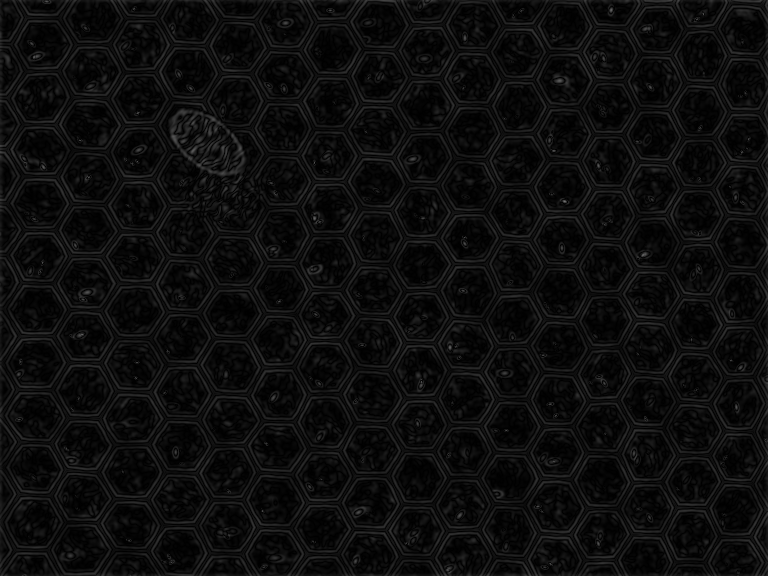
Give the GLSL for this pattern, as a Shadertoy shader.

```glsl
float hash(vec2 p) {
    vec3 q = fract(vec3(p.xyx) * 0.1031);
    q += dot(q, q.yzx + 33.33);
    return fract((q.x + q.y) * q.z);
}

vec2 rotate(vec2 p, float angle) {
    float c = cos(angle), s = sin(angle);
    return vec2(c * p.x - s * p.y, s * p.x + c * p.y);
}

float cornerSlope(vec2 cell, vec2 offset) {
    float angle = 6.2832 * hash(cell + 71.0);
    return dot(vec2(cos(angle), sin(angle)), offset);
}

// Signed gradient noise, roughly -0.7 to 0.7
float noise(vec2 p) {
    vec2 i = floor(p), f = fract(p);
    vec2 u = f * f * f * (f * (f * 6.0 - 15.0) + 10.0);
    vec2 e = vec2(1.0, 0.0);
    float low = mix(cornerSlope(i, f), cornerSlope(i + e, f - e), u.x);
    float high = mix(cornerSlope(i + e.yx, f - e.yx), cornerSlope(i + 1.0, f - 1.0), u.x);
    return mix(low, high, u.y);
}

float bell(float x, float width) {
    return exp(-x * x / (width * width));
}

// Flat-topped hexagons: xy is the local position, zw the cell centre
vec4 hexCell(vec2 q) {
    vec2 pitch = vec2(1.7320508, 1.0);
    vec2 a = pitch * floor(q / pitch + 0.5);
    vec2 b = pitch * (floor(q / pitch) + 0.5);
    vec2 centre = dot(q - a, q - a) < dot(q - b, q - b) ? a : b;
    return vec4(q - centre, centre);
}

// Distance to the cell wall, with softened corners
float wallDistance(vec2 p) {
    vec2 a = abs(p);
    float hex = max(a.y, 0.866 * a.x + 0.5 * a.y);
    return 0.5 - mix(hex, length(p), 0.16);
}

// Paired bright rims with weak opposite lobes
float wallProfile(float d) {
    return 0.17 * bell(d - 0.055, 0.026)
         - 0.075 * bell(d - 0.122, 0.027)
         - 0.085 * bell(d, 0.02);
}

// Elongated ripples turned differently in each cell
float cellRipples(vec2 p, float seed) {
    vec2 q = rotate(p, 6.2832 * seed);
    q += 0.12 * vec2(noise(p * 3.0 + seed * 91.0), noise(p * 3.0 - seed * 57.0));
    q.x += 0.7 * q.y * q.y;
    float coarse = noise(q * vec2(8.0, 4.2) + seed * 200.0);
    float fine = noise(p * 10.5 + seed * 310.0);
    float patchy = 0.65 + 1.1 * noise(p * 3.2 + seed * 130.0);
    return (0.2 * coarse + 0.1 * fine) * max(patchy, 0.2);
}

// Small oval reflections with a dark outline
float glints(vec2 p, vec2 centre) {
    float sum = 0.0;
    for (int i = 0; i < 4; i++) {
        vec2 id = floor(centre * vec2(1.1547, 2.0) + 0.5) + float(i) * 37.0;
        float seed = hash(id + 5.0);
        vec2 spot = vec2(-0.13, -0.15) + 0.4 * (vec2(hash(id + 13.0), hash(id + 29.0)) - 0.5);
        vec2 v = rotate(p - spot, 6.2832 * seed) * vec2(1.0, 1.9);
        float size = mix(0.022, 0.075, seed * seed);
        float strength = 0.3 * smoothstep(0.35, 1.0, hash(id + 47.0));
        sum += strength * (bell(length(v), size) - 0.45 * bell(length(v) - 1.9 * size, 0.5 * size));
    }
    return sum;
}

// Striped oval body
float stripedBody(vec2 p, vec2 radius) {
    float d = length(p / radius);
    float bend = 0.012 * noise(p * 45.0) + 4.0 * p.y * p.y;
    float stripes = sin((p.x + bend) * 390.0) * (0.14 + 0.2 * noise(p * 60.0));
    return stripes * (1.0 - smoothstep(0.8, 1.05, d)) + 0.2 * bell(d - 1.0, 0.09);
}

// Crossed fine strands
float tangle(vec2 p) {
    vec2 w = p + 0.007 * vec2(noise(p * 60.0), noise(p * 60.0 + 19.0));
    return 0.33 * noise(rotate(w, 0.6) * vec2(150.0, 60.0))
         + 0.28 * noise(rotate(w, -0.8) * vec2(65.0, 170.0));
}

void mainImage(out vec4 fragColor, in vec2 fragCoord) {
    vec2 p = (fragCoord - 0.5 * iResolution.xy) / iResolution.y;

    // Slightly turned grid, compressed toward the right
    vec2 q = rotate(p - vec2(-0.0139, 0.0891), 0.02) / vec2(0.0942, 0.0924);
    q.x += 0.0039 * q.x * q.x;
    q += 0.07 * vec2(noise(q * 0.7), noise(q * 0.7 + 40.0));
    vec4 cell = hexCell(q);
    float seed = hash(floor(cell.zw * vec2(1.1547, 2.0) + 0.5) + 100.0);

    // Walls and cell contents
    float d = wallDistance(cell.xy) + 0.014 * noise(q * 5.0);
    float inside = smoothstep(0.07, 0.15, d);
    float wear = 0.85 + 0.6 * noise(q * 1.7 + 80.0);
    float signal = wallProfile(d) * wear + 0.04 * noise(q * 9.0);
    signal += inside * (cellRipples(cell.xy, seed) * mix(0.75, 1.25, seed) + glints(cell.xy, cell.zw));

    // Insect and the disturbed patch below it
    vec2 body = rotate(p - vec2(-0.307, 0.252), 0.66);
    float bodyMask = 1.0 - smoothstep(0.95, 1.15, length(body / vec2(0.076, 0.044)));
    vec2 mess = p - vec2(-0.281, 0.165);
    float messMask = 1.0 - smoothstep(0.45, 1.1, length(mess / vec2(0.085, 0.062)));
    signal = mix(signal, tangle(p), messMask * 0.85);
    signal = mix(signal, stripedBody(body, vec2(0.072, 0.04)) + 0.45 * tangle(p), bodyMask);

    // Faint bright border
    vec2 margin = 0.5 * iResolution.xy / iResolution.y - abs(p);
    float shade = abs(signal) + 0.07 * bell(min(margin.x, margin.y), 0.004);
    fragColor = vec4(vec3(min(shade, 0.5)), 1.0);
}
```
